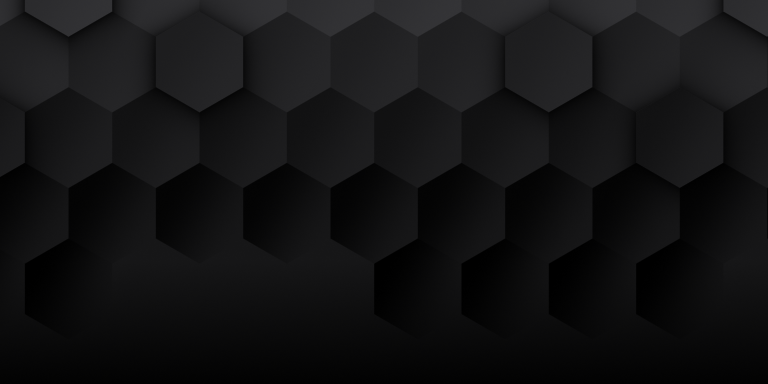
Write a Shadertoy shader that draws this background.

```glsl
// Dark honeycomb wall with raised tiles and soft shadows, fading into black below.

#define TILE_WIDTH 0.2274     // flat-to-flat width, in canvas heights
#define FIRST_CENTER vec2(0.1785, 1.0354)
#define SHADOW_SIZE 0.026
#define SHADOW_DEPTH 0.72
#define VARIATION 0.010
#define TINT vec3(0.99, 0.99, 1.04)

const float ROW_STEP = TILE_WIDTH * 0.8660254;

float hash(vec2 p) {
    vec3 q = fract(vec3(p.xyx) * 0.1031);
    q += dot(q, q.yzx + 33.33);
    return fract((q.x + q.y) * q.z);
}

// Signed distance to a hexagon with its points up and down
float hexDistance(vec2 p) {
    p = abs(p);
    return max(p.x, dot(p, vec2(0.5, 0.8660254))) - 0.5 * TILE_WIDTH;
}

// Cells are (column, row), rows counted downwards from the top
vec2 cellCenter(vec2 cell) {
    float shift = 0.5 * mod(cell.y, 2.0);
    return FIRST_CENTER + vec2((cell.x - shift) * TILE_WIDTH, -cell.y * ROW_STEP);
}

bool isRaised(vec2 cell) {
    if (cell.y == 0.0) return mod(cell.x, 8.0) == 0.0;
    if (cell.y == 1.0) return mod(cell.x, 4.0) == 2.0;
    return cell.y == 2.0 && mod(cell.x, 8.0) == 7.0;
}

bool isPresent(vec2 cell) {
    return cell.y < 4.0 || (cell.y == 4.0 && mod(cell.x - 1.0, 7.0) > 2.5);
}

float backdrop(float y) {
    return min(0.088, 0.008 + 0.25 * y);
}

// Each tile brightens from upper left to lower right
float tileShade(vec2 cell, vec2 local, float y) {
    float floorShade = backdrop(y);
    if (!isPresent(cell)) return floorShade;
    float dark = max(0.0, 0.17 - 0.052 * cell.y);
    float light = cell.y > 2.5 ? floorShade : 0.2 * pow(0.755, cell.y);
    float slope = dot(local, vec2(0.86, -0.5)) / TILE_WIDTH;
    float shade = mix(dark, light, smoothstep(-0.45, 0.55, slope));
    float wear = (hash(cell + 17.0) - 0.5) * VARIATION;
    return shade + wear * step(cell.y, 2.5);
}

void mainImage(out vec4 fragColor, in vec2 fragCoord) {
    vec2 p = fragCoord / iResolution.y;
    float edge = 0.75 / iResolution.y;
    float nearRow = floor((FIRST_CENTER.y - p.y) / ROW_STEP + 0.5);

    float shadeSum = 0.0, coverSum = 0.0, shadow = 0.0, raisedCover = 0.0;
    for (int j = -1; j <= 1; j++) {
        float row = nearRow + float(j);
        float nearColumn = floor((p.x - cellCenter(vec2(0.0, row)).x) / TILE_WIDTH + 0.5);
        for (int i = -1; i <= 1; i++) {
            vec2 cell = vec2(nearColumn + float(i), row);
            vec2 local = p - cellCenter(cell);
            float d = hexDistance(local);
            float cover = smoothstep(edge, -edge, d);
            shadeSum += cover * tileShade(cell, local, p.y);
            coverSum += cover;
            if (isRaised(cell)) {
                // Shadows lie heavier below and beside a raised tile
                float below = mix(1.0, 0.65, smoothstep(0.0, 0.12, local.y));
                shadow = max(shadow, below * exp(-max(d, 0.0) / SHADOW_SIZE));
                raisedCover = max(raisedCover, cover);
            }
        }
    }

    float shade = shadeSum / max(coverSum, 0.001);
    shade *= 1.0 - SHADOW_DEPTH * shadow * (1.0 - raisedCover);
    // Fine dither keeps the dark gradients from banding
    shade += (hash(fragCoord) - 0.5) / 255.0;
    fragColor = vec4(max(shade, 0.0) * TINT, 1.0);
}
```
